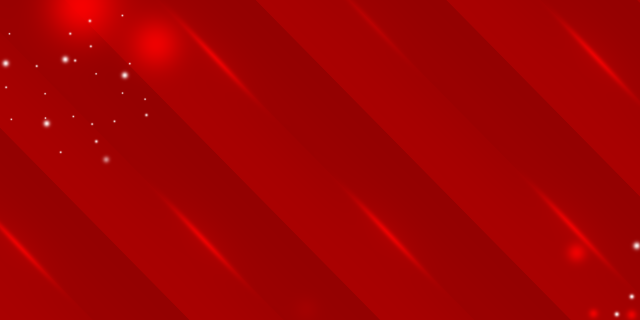
Write a WebGL 2 fragment shader that draws this background.

```glsl
#version 300 es
precision highp float;
// Red diagonal satin bands with glossy streaks, round glows and white sparkles.
uniform vec2 u_resolution;
out vec4 outColor;

const float SLOPE = 0.985;       // horizontal run of a band edge per unit of height
const float PERIOD = 0.596;      // spacing of bands, in canvas heights
const float FOLD_START = 0.2005; // offset of the dark folds
const float SHEEN_START = 0.495; // offset of the glossy creases

float hash(vec2 p) {
  return fract(sin(dot(p, vec2(127.1, 311.7))) * 43758.5453);
}

float glow(vec2 p, vec2 center, float radius) {
  vec2 d = (p - center) / radius;
  return exp(-dot(d, d));
}

// Shade across the bands: bright after each fold, darkening towards the next.
float bandShade(float across, float edge) {
  float t = fract((across - FOLD_START) / PERIOD);
  float blend = smoothstep(0.0, edge / PERIOD, t);
  float shade = mix(0.575, mix(0.662, 0.58, smoothstep(0.0, 1.0, t)), blend);
  float crease = fract((across - SHEEN_START) / PERIOD) * PERIOD;
  return shade - 0.018 * exp(-crease / 0.05) * smoothstep(0.0, edge, crease);
}

// Thin lens of light with a faint halo, lying along a crease.
float streak(vec2 p, vec2 center) {
  vec2 along = normalize(vec2(1.0, 1.05));
  vec2 d = p - center;
  float u = dot(d, along);
  float v = dot(d, vec2(along.y, -along.x));
  float core = exp(-pow(v / 0.0095, 2.0));
  float halo = exp(-abs(v) / 0.03);
  return exp(-pow(u / 0.14, 2.0)) * (0.22 * core + 0.08 * halo);
}

// Point on crease number k at depth y below the top.
vec2 creasePoint(float k, float y) {
  return vec2(SHEEN_START + k * PERIOD + SLOPE * y, y);
}

float allStreaks(vec2 p) {
  float light = 0.0;
  for (int i = -2; i <= 2; i++) {
    float k = float(i);
    light += streak(p, creasePoint(k, 0.73 - 0.018 * k));
    if (i >= 0) {
      float odd = mod(k, 2.0);
      light += (1.0 - 0.65 * odd) * streak(p, creasePoint(k, 0.18 - 0.11 * odd));
    }
  }
  return light;
}

// Tiny jittered specks, one at most per cell, inside a rectangle from the corner.
float specks(vec2 p, vec2 extent, float cell) {
  vec2 id = floor(p / cell);
  vec2 center = (id + 0.2 + 0.6 * vec2(hash(id), hash(id + 37.0))) * cell;
  float present = step(hash(id + 71.0), 0.6);
  present *= step(center.x, extent.x) * step(center.y, extent.y);
  float radius = mix(0.0028, 0.0048, pow(hash(id + 13.0), 3.0));
  return 0.85 * present * glow(p, center, radius);
}

// Larger soft sparkles: a wavy lattice at left, a short arc at lower right.
float sparkles(vec2 p) {
  float light = 0.0;
  for (int i = 0; i < 5; i++) {
    float row = float(i / 3);
    float col = float(i % 3);
    float wave = 0.031 * col * (col - 1.4);
    vec2 center = vec2(0.018 + 0.186 * col + 0.128 * row,
                       0.198 + 0.188 * row + 0.125 * row * col + wave);
    light += (0.95 - 0.4 * row * col) * glow(p, center, 0.0095);
  }
  for (int i = 0; i < 3; i++) {
    float k = float(i);
    vec2 center = vec2(1.99 - 0.0156 * k * k, 0.768 + 0.159 * k - 0.052 * k * (k - 1.0));
    light += 0.95 * glow(p, center, i == 0 ? 0.0105 : 0.007);
  }
  return light;
}

void main() {
  // Canvas heights, measured downwards from the top left.
  vec2 p = vec2(gl_FragCoord.x, u_resolution.y - gl_FragCoord.y) / u_resolution.y;
  float edge = 1.5 / u_resolution.y;

  // Bands and streaks
  float red = bandShade(p.x - SLOPE * p.y, edge) + allStreaks(p);

  // Red glows
  float light = 0.95 * glow(p, vec2(0.255, 0.02), 0.105);
  light += 0.85 * glow(p, vec2(0.487, 0.138), 0.075);
  light += 0.85 * glow(p, vec2(1.802, 0.79), 0.028);
  light += 0.85 * glow(p, vec2(1.855, 0.98), 0.014);
  light += 0.85 * glow(p, vec2(1.974, 0.984), 0.015);
  light += 0.10 * glow(p, vec2(0.958, 0.965), 0.035);
  red = mix(red, 0.98, min(light, 1.0));

  // White sparkles on top
  vec3 color = vec3(min(red, 1.0), 0.002, 0.002);
  float white = sparkles(p) + specks(p, vec2(0.46, 0.51), 0.085);
  outColor = vec4(mix(color, vec3(1.0, 0.97, 0.96), min(white, 1.0)), 1.0);
}
```
